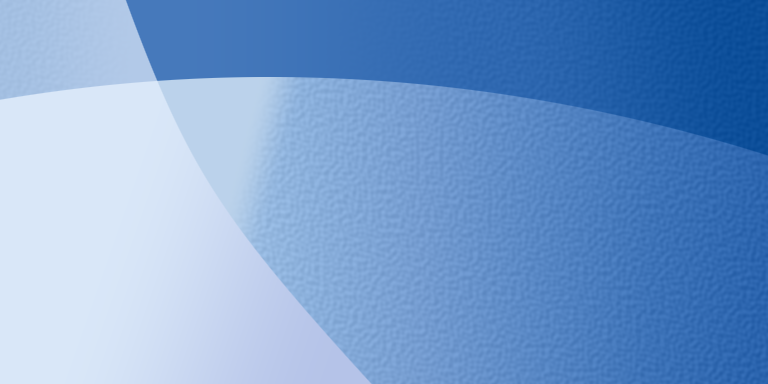
This background is drawn by a Shadertoy shader. Its source:

```glsl
// Overlapping translucent blue sheets with curved edges and a fine leathery grain.

// Sheet colours
const vec3 CORNER_LEFT = vec3(0.64, 0.75, 0.885);
const vec3 CORNER_RIGHT = vec3(0.70, 0.79, 0.91);
const vec3 SKY_LEFT = vec3(0.275, 0.475, 0.735);
const vec3 SKY_MIDDLE = vec3(0.18, 0.405, 0.69);
const vec3 SKY_RIGHT = vec3(0.045, 0.305, 0.60);
const vec3 PALE_LEFT = vec3(0.85, 0.905, 0.972);
const vec3 PALE_RIGHT = vec3(0.71, 0.765, 0.91);
const vec3 STRIP = vec3(0.735, 0.825, 0.92);

// Evenly spaced stops of the large sheet
const int STOPS = 6;
const float RAMP_START = 0.5;
const float RAMP_STEP = 0.3;
const vec3 SHEET[STOPS] = vec3[STOPS](
    vec3(0.65, 0.775, 0.905), vec3(0.545, 0.69, 0.86),
    vec3(0.455, 0.61, 0.815), vec3(0.345, 0.53, 0.77),
    vec3(0.24, 0.45, 0.72), vec3(0.165, 0.39, 0.68));

// Edges, in units of canvas height
const vec2 ARC_TOP = vec2(0.70, 0.7995);
const float ARC_BEND = 0.121;
const float SWEEP_X = 0.77;
const float SWEEP_SLOPE = 0.64;
const float SWEEP_BEND = 0.33;

// Grain
const float GRAIN_SCALE = 80.0;
const float GRAIN_STRENGTH = 0.045;
const vec2 GRAIN_LIGHT = vec2(-0.25, 0.3);

vec2 hashGradient(vec2 cell) {
    vec3 h = fract(cell.xyx * vec3(0.1031, 0.1030, 0.0973));
    h += dot(h, h.yzx + 33.33);
    float angle = 6.28318 * fract((h.x + h.y) * h.z);
    return vec2(cos(angle), sin(angle));
}

float gradientNoise(vec2 p) {
    vec2 cell = floor(p), f = p - cell;
    vec2 u = f * f * f * (f * (f * 6.0 - 15.0) + 10.0);
    vec2 e = vec2(0.0, 1.0);
    float a = dot(hashGradient(cell), f);
    float b = dot(hashGradient(cell + e.yx), f - e.yx);
    float c = dot(hashGradient(cell + e.xy), f - e.xy);
    float d = dot(hashGradient(cell + e.yy), f - e.yy);
    return mix(mix(a, b, u.x), mix(c, d, u.x), u.y);
}

// Embossed relief lit from the upper left
float leather(vec2 p) {
    vec2 q = p * GRAIN_SCALE;
    return gradientNoise(q + GRAIN_LIGHT) - gradientNoise(q - GRAIN_LIGHT);
}

vec3 sheetRamp(float x) {
    vec3 color = SHEET[0];
    for (int i = 1; i < STOPS; i++) {
        float t = (x - RAMP_START) / RAMP_STEP - float(i - 1);
        color = mix(color, SHEET[i], clamp(t, 0.0, 1.0));
    }
    return color;
}

float coverage(float d) {
    return clamp(d / fwidth(d) + 0.5, 0.0, 1.0);
}

void mainImage(out vec4 fragColor, in vec2 fragCoord) {
    vec2 p = fragCoord / iResolution.xy * vec2(2.0, 1.0);

    // Masks: below the wide arc, and left of the sweeping edge
    float fromTop = p.x - ARC_TOP.x;
    float below = coverage(ARC_TOP.y - ARC_BEND * fromTop * fromTop - p.y);
    float sweep = SWEEP_X - SWEEP_SLOPE * p.y
                + SWEEP_BEND * length(vec2(p.y - 0.5, 0.33));
    float left = coverage(sweep - p.x);

    // Upper sheets
    vec3 corner = mix(CORNER_LEFT, CORNER_RIGHT, smoothstep(0.0, 0.4, p.x));
    vec3 sky = mix(SKY_LEFT, SKY_MIDDLE, smoothstep(0.4, 1.4, p.x));
    sky = mix(sky, SKY_RIGHT, smoothstep(1.3, 1.98, p.x + 0.15 * (p.y - 0.8)));

    // Lower sheets, with a pale strip fading out beside the sweep
    float lilac = smoothstep(0.2, 0.95, p.x - 0.35 * (p.y - 0.2));
    vec3 pale = mix(PALE_LEFT, PALE_RIGHT, lilac);
    float stripEnd = 0.63 + 0.26 * (p.y - 0.45);
    float strip = 1.0 - smoothstep(-0.05, 0.08, p.x - stripEnd);
    vec3 sheet = sheetRamp(p.x + 0.12 * (0.35 - p.y) * smoothstep(1.3, 2.0, p.x));
    sheet = mix(sheet, STRIP, strip);

    // Grain fades into the smooth parts of each sheet
    float cornerGrain = 0.45 * (1.0 - smoothstep(0.1, 0.4, p.x));
    float skyGrain = 0.6 * smoothstep(0.8, 1.4, p.x);
    float upperGrain = mix(skyGrain, cornerGrain, left);
    float lowerGrain = (1.0 - strip) * (1.0 - left);
    float grain = leather(p) * mix(upperGrain, lowerGrain, below);

    vec3 color = mix(mix(sky, corner, left), mix(sheet, pale, left), below);
    fragColor = vec4(color + GRAIN_STRENGTH * grain, 1.0);
}
```
